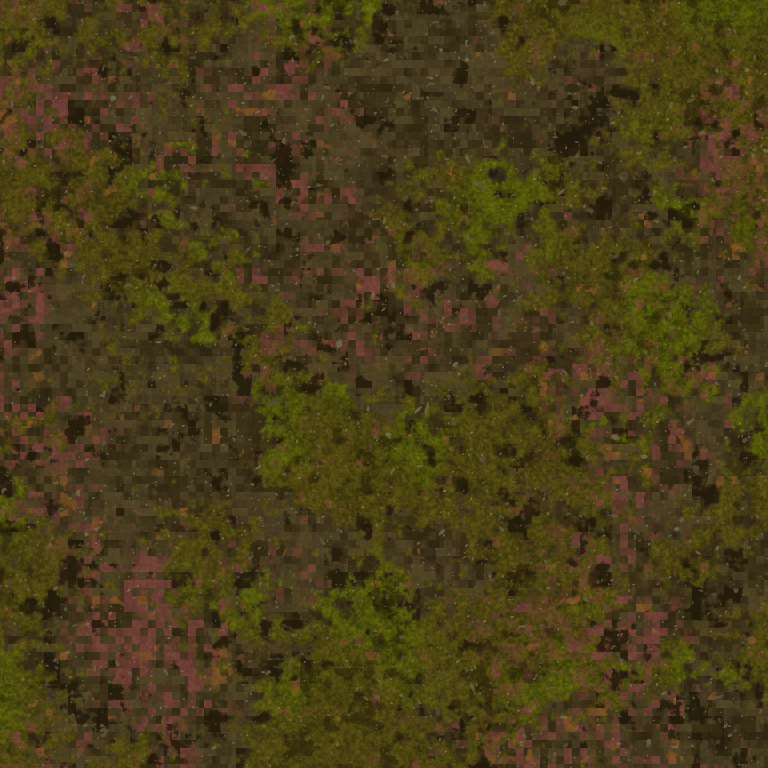
Write a Shadertoy shader that draws this texture.

```glsl
// Mossy forest soil: brown earth and olive moss, strewn with clay and grit.
// Hue comes from noise stepped into small square blocks, while brightness
// comes from fine grain; loose stones are scattered on jittered grids.

const vec3 SHADOW = vec3(0.12, 0.09, 0.03);
const vec3 DARK_SOIL = vec3(0.21, 0.17, 0.08);
const vec3 SOIL = vec3(0.28, 0.235, 0.13);
const vec3 MOSS = vec3(0.29, 0.26, 0.055);
const vec3 GREEN_MOSS = vec3(0.30, 0.32, 0.03);
const vec3 RUST = vec3(0.35, 0.22, 0.15);
const vec3 PINK_CLAY = vec3(0.45, 0.25, 0.22);
const vec3 OCHRE = vec3(0.48, 0.31, 0.14);
const vec3 GRIT = vec3(0.43, 0.40, 0.30);
const float BLOCKS = 96.0;

float hash(vec2 p) {
    vec3 q = fract(vec3(p.xyx) * 0.1031);
    q += dot(q, q.yzx + 33.33);
    return fract((q.x + q.y) * q.z);
}

float noise(vec2 p) {
    vec2 i = floor(p), f = fract(p);
    f = f * f * (3.0 - 2.0 * f);
    float low = mix(hash(i), hash(i + vec2(1, 0)), f.x);
    float high = mix(hash(i + vec2(0, 1)), hash(i + vec2(1, 1)), f.x);
    return mix(low, high, f.y);
}

float fbm(vec2 p) {
    float sum = 0.0, weight = 0.5;
    for (int i = 0; i < 5; i++) {
        sum += weight * noise(p);
        p = mat2(1.6, 1.2, -1.2, 1.6) * p + 17.3;
        weight *= 0.5;
    }
    return sum / 0.97;
}

// Coordinates that rest on whole numbers, with short smooth steps between.
vec2 stairs(vec2 p) {
    return floor(p) + smoothstep(0.42, 0.58, fract(p));
}

// Scattered rounded stones: x is coverage, y a random value per stone.
vec2 stones(vec2 p, float density, float softness) {
    vec2 best = vec2(0.0);
    for (int y = -1; y <= 1; y++)
    for (int x = -1; x <= 1; x++) {
        vec2 cell = floor(p) + vec2(x, y);
        float size = hash(cell + 11.7), kind = hash(cell + 47.1);
        vec2 d = p - cell - 0.2 - 0.6 * vec2(hash(cell), hash(cell + 29.3));
        float angle = 6.283 * kind;
        d = mat2(cos(angle), sin(angle), -sin(angle), cos(angle)) * d;
        d.y *= 1.0 + 0.9 * size;
        float radius = 0.17 + 0.26 * size * size;
        float cover = 1.0 - smoothstep(-softness, softness, length(d) - radius);
        cover *= step(hash(cell + 83.9), density);
        if (cover > best.x) best = vec2(cover, kind);
    }
    return best;
}

void mainImage(out vec4 fragColor, in vec2 fragCoord) {
    vec2 uv = fragCoord / min(iResolution.x, iResolution.y);
    vec2 blockStep = stairs(uv * BLOCKS);
    vec2 blockUv = blockStep / BLOCKS;
    float block = noise(blockStep);
    float wideBlock = noise(stairs(uv * vec2(0.5, 1.0) * BLOCKS + 31.0));
    float grain = 0.5 * noise(uv * 430.0) + 0.5 * noise(uv * 230.0 + 9.0);
    float rough = fbm(uv * 75.0 + 3.0);

    // Earth: blocky patches of light and dark soil with deep gaps
    float tone = 0.55 * fbm(blockUv * 24.0) + 0.25 * block + 0.2 * rough;
    vec3 color = mix(DARK_SOIL, SOIL, smoothstep(0.40, 0.54, tone));
    color *= 0.76 + 0.26 * wideBlock + 0.24 * grain;

    // Moss: soft grainy carpets, greener in places
    float mossField = fbm(uv * 7.0 + 5.0) + 0.5 * (rough - 0.5);
    float moss = smoothstep(0.46, 0.60, mossField);
    float green = smoothstep(0.50, 0.72, fbm(uv * 9.0 + 61.0));
    vec3 mossColor = mix(MOSS, GREEN_MOSS, green);
    mossColor *= 0.46 + 0.66 * grain + 0.44 * rough;
    color = mix(color, mossColor, 0.9 * moss);

    // Clay: clustered blocks, rust at the rim and pink within
    float cluster = fbm(uv * 5.0 + 23.0);
    float bare = 1.0 - 0.55 * moss;
    float clayField = 0.45 * cluster + 0.30 * fbm(blockUv * 27.0 + 8.0)
                    + 0.25 * noise(blockStep + 113.0);
    float clay = smoothstep(0.575, 0.625, clayField) * bare;
    vec3 clayColor = mix(RUST, PINK_CLAY, smoothstep(0.60, 0.67, clayField));
    float clayLight = 0.74 + 0.26 * grain + 0.26 * rough;
    color = mix(color, clayColor * clayLight, 0.9 * clay);

    // Lumps: larger pink and ochre pieces with ragged outlines
    vec2 ragged = vec2(fbm(uv * 55.0), fbm(uv * 55.0 + 40.0)) - 0.5;
    vec2 lumpUv = mix(uv, blockUv, 0.6) + 0.022 * ragged;
    vec2 lump = stones(lumpUv * 30.0, 0.42, 0.06);
    float lumpCover = lump.x * smoothstep(0.46, 0.58, cluster);
    vec3 lumpColor = mix(PINK_CLAY, OCHRE, smoothstep(0.60, 0.66, lump.y));
    color = mix(color, lumpColor * clayLight, 0.85 * lumpCover);
    vec2 chip = stones(lumpUv * 52.0 + 7.0, 0.13, 0.08);
    vec3 chipColor = mix(RUST, OCHRE, chip.y);
    color = mix(color, chipColor * clayLight * 1.05, 0.85 * chip.x);

    // Gaps: small blocky shadows between the crumbs
    float gapField = 0.6 * fbm(blockUv * 32.0 + 77.0) + 0.4 * rough;
    float gap = 1.0 - smoothstep(0.34, 0.41, gapField);
    color = mix(color, SHADOW, 0.8 * gap * (1.0 - 0.5 * moss));

    // Grit: sparse grey pebbles and tiny pale specks
    vec2 pebble = stones(uv * 85.0 + 1.5 * ragged, 0.07, 0.10);
    color = mix(color, GRIT * (0.65 + 0.5 * pebble.y), 0.7 * pebble.x);
    vec2 speck = stones(uv * 170.0 + 13.0, 0.09, 0.14);
    color = mix(color, GRIT * (0.75 + 0.6 * speck.y), 0.6 * speck.x);

    fragColor = vec4(color, 1.0);
}
```
